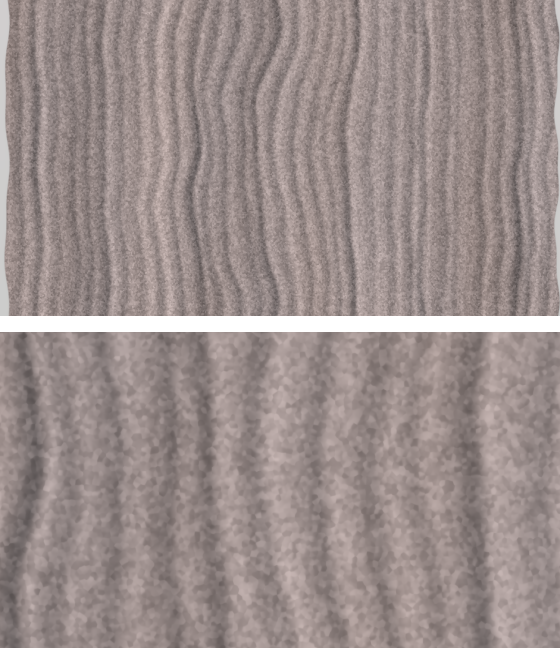
Top, the full canvas; bottom, a detail of the centre.
A WebGL 2 fragment shader for this texture:

```glsl
#version 300 es
precision highp float;

uniform vec2 u_resolution;
out vec4 fragColor;

float hash1(float n) {
  return fract(sin(n * 127.1 + 3.7) * 4375.85);
}

vec3 hash3(vec2 p) {
  vec3 q = fract(p.xyx * vec3(0.1031, 0.1030, 0.0973));
  q += dot(q, q.yxz + 33.33);
  return fract((q.xxy + q.yzz) * q.zyx);
}

// Scattered cells, each with its own tone, blended softly by distance
float cellular(vec2 p) {
  vec2 cell = floor(p);
  vec2 total = vec2(0.0);
  for (int j = -1; j <= 1; j++) {
    for (int i = -1; i <= 1; i++) {
      vec2 c = cell + vec2(i, j);
      vec3 h = hash3(c + 57.0);
      vec2 d = c + h.xy - p;
      total += vec2(h.z - 0.5, 1.0) * exp(-5.0 * dot(d, d));
    }
  }
  return total.x / total.y;
}

// Sideways sway shared by neighbouring pleats
float sway(vec2 p) {
  float bow = -0.034 * exp(-20.0 * pow(p.x - 0.92, 2.0)) * cos(7.5 * (p.y - 0.53));
  float strength = 0.5 + 0.4 * sin(5.0 * p.x - 1.63);
  float ripple = sin(13.0 * p.y + 4.0 * p.x - 1.6) + 0.3 * sin(23.0 * p.y - 7.0 * p.x);
  return bow + 0.016 * strength * ripple + 0.006 * sin(5.0 * p.y + 3.0 * p.x);
}

// Sum of dark grooves (x), lit ridges (y) and the tone of each pleat (z)
vec3 pleats(float u, float y) {
  const float spacing = 0.056;
  float base = floor(u / spacing);
  vec3 sum = vec3(0.0);
  for (int k = -2; k <= 2; k++) {
    float id = base + float(k);
    float seed = hash1(id);
    float kind = mod(id, 9.0);
    float depth = 0.42 + 0.38 * hash1(id + 40.0);
    depth += kind == 2.0 ? 0.25 : kind == 6.0 ? 0.15 : 0.0;
    depth *= 0.95 + 0.15 * sin(7.0 * y + 6.3 * seed);
    float wobble = 0.004 * sin(15.0 * y + 6.3 * seed) + 0.0015 * sin(37.0 * y + 20.0 * seed);
    float d = u - (id + 0.5 * (seed - 0.5)) * spacing - wobble;
    float groove = d / (d < 0.0 ? 0.019 : 0.009);
    float ridge = (d - 0.021) / 0.011;
    float body = (d - 0.028) / 0.033;
    float tint = hash1(id + 90.0) - 0.5;
    sum += vec3(depth * exp(-groove * groove), depth * exp(-ridge * ridge),
                tint * exp(-body * body));
  }
  return sum;
}

// Felt speckle from two sizes of cells, centred on zero
float feltGrain(vec2 p) {
  return 0.40 * cellular(p * vec2(115.0, 105.0) + 17.0)
       + 0.75 * cellular(p * vec2(215.0, 200.0) + 31.0);
}

// Broad uneven fading of the cloth, mostly along the pleats
float mottling(vec2 p) {
  return 0.5 * sin(9.0 * p.x + 0.6 * sin(3.0 * p.y) + 2.9)
       + 0.3 * sin(17.0 * p.x - 2.0 * p.y)
       + 0.2 * sin(5.0 * p.y + 2.0 * sin(7.0 * p.x));
}

void main() {
  vec2 p = gl_FragCoord.xy / u_resolution.y;
  float aspect = u_resolution.x / u_resolution.y;
  float pixel = 1.0 / u_resolution.y;

  // Pleat relief and cloth tone
  float u = p.x - sway(p);
  vec3 relief = pleats(u, p.y);
  float tone = 0.72 - 0.85 * relief.x + 0.40 * relief.y + 0.4 * relief.z;
  tone += 0.05 * sin(u * 260.0 + 2.0 * sin(9.0 * u));
  tone += 0.20 * mottling(p) + feltGrain(p);

  vec3 cloth = mix(vec3(0.50, 0.45, 0.44), vec3(0.68, 0.62, 0.61), tone);
  cloth += vec3(0.006, 0.0, -0.005) * mottling(p * 1.4 + 4.0);
  cloth += vec3(-0.012, 0.0, 0.006) * relief.x;

  // Wavy side edges of the cloth over a pale backdrop
  float left = 0.022 + 0.006 * sin(13.0 * p.y + 1.8) + 0.003 * sin(29.0 * p.y);
  float right = aspect - 0.010 + 0.006 * sin(16.0 * p.y + 0.6) + 0.003 * sin(37.0 * p.y);
  float inside = min(p.x - left, right - p.x);
  cloth *= 1.0 - 0.06 * exp(-max(inside, 0.0) / 0.006);

  vec3 backdrop = mix(vec3(0.80, 0.80, 0.795), vec3(0.82, 0.81, 0.81), p.y);
  backdrop *= 1.0 - 0.04 * exp(min(inside, 0.0) / 0.003);

  float cover = smoothstep(-pixel, pixel, inside);
  fragColor = vec4(mix(backdrop, cloth, cover), 1.0);
}
```
